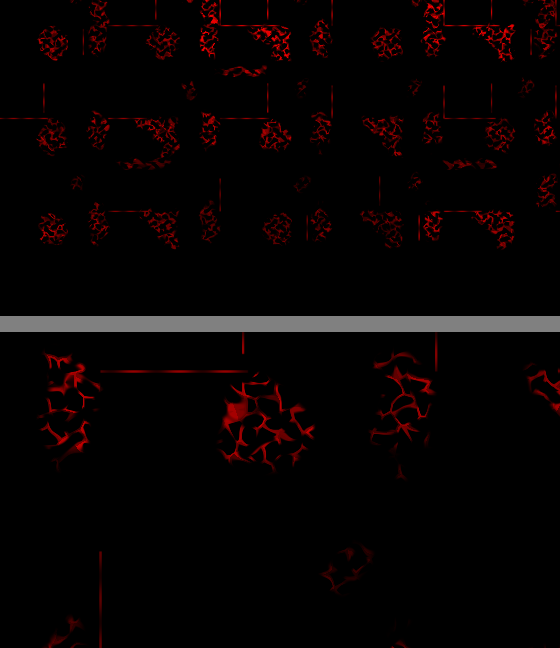
Top, the full canvas; bottom, a detail of the centre.
A Shadertoy shader for this texture map:

```glsl
// Black facade map with worn red veins: five arched bays across, three rows down.
// Each bay repeats a spandrel, a pillar, a ledge and thin joints, filled with
// cellular cracks; hashes per bay decide which parts survive and how bright they are.

const float UNITS_HIGH = 432.0;           // design units over the canvas height
const vec2 BAY = vec2(153.0, 127.0);      // size of one repeat
const vec2 BAY_ANCHOR = vec2(0.0, 35.0);  // first arch corner, from the top left
const vec2 BAY_MARGIN = vec2(60.0, 57.0); // bay area left of and above the corner
const float ROWS = 3.0;
const float LEDGE_TOP = 54.0;
const vec3 VEIN_RED = vec3(0.92, 0.0, 0.0);

float hash(vec2 p) {
    return fract(sin(dot(p, vec2(127.1, 311.7))) * 43758.5);
}

// Layered sines, about -1 to 1
float ripple(vec2 p) {
    return 0.5 * sin(p.x + 1.7 * sin(p.y * 0.8)) + 0.5 * sin(p.y * 1.3 + 1.9 * sin(p.x * 0.7));
}

// Cellular noise: nearest distance, second distance, random value of the cell
vec3 cellular(vec2 p) {
    vec2 base = floor(p);
    float nearest = 9.0;
    float second = 9.0;
    float shade = 0.0;
    for (int i = 0; i < 9; i++) {
        vec2 id = base + vec2(float(i % 3 - 1), float(i / 3 - 1));
        float jitter = hash(id);
        float d = length(id + vec2(jitter, fract(jitter * 57.0)) - p);
        second = min(second, max(nearest, d));
        shade = d < nearest ? fract(jitter * 91.0) : shade;
        nearest = min(nearest, d);
    }
    return vec3(nearest, second, shade);
}

// Broken crack lines along the borders of cells of the given size
float veins(vec2 p, vec2 size, float width, float aa) {
    vec2 warped = p + 1.6 * vec2(ripple(p.yx * 0.31), ripple(p * 0.27 + 4.0));
    vec3 c = cellular(warped / size);
    float edge = 0.5 * (c.y - c.x) * min(size.x, size.y);
    float line = 1.0 - smoothstep(width, width + aa, edge);
    float gaps = smoothstep(-0.45, 0.25, ripple(p * 0.43 + 2.0));
    return line * gaps * mix(0.3, 1.0, c.z);
}

float boxDistance(vec2 p, vec2 halfSize) {
    vec2 d = abs(p) - halfSize;
    return length(max(d, 0.0)) + min(max(d.x, d.y), 0.0);
}

float ellipseDistance(vec2 p, vec2 radius) {
    return (length(p / radius) - 1.0) * min(radius.x, radius.y);
}

// Soft coverage of a shape; wobble makes its outline ragged
float ragged(float d, float wobble) {
    return 1.0 - smoothstep(-2.0, 2.0, d + wobble);
}

// Dashed straight joint; p runs along x from 0 to len
float joint(vec2 p, float len, float seed, float aa) {
    float line = 1.0 - smoothstep(0.3, 0.3 + aa, abs(p.y));
    float ends = smoothstep(-aa, aa, p.x) * (1.0 - smoothstep(len - aa, len + aa, p.x));
    float wear = 0.6 + 0.35 * sin(p.x * 0.3 + seed * 40.0);
    return line * ends * wear;
}

// Switch for one part of a bay, on with the given chance
float survives(vec2 bay, float part, float chance) {
    return step(hash(bay + part * 5.3), chance);
}

// Cover of the vein-filled parts; p is local to the arch corner
float partsCover(vec2 p, vec2 bay, float seed, float bold, float wobble) {
    // Spandrel beside the arch, or a round patch where it has worn down
    float arch = length(p - vec2(22.0, 60.0)) - 50.0;
    float spandrel = max(boxDistance(p - vec2(62.0, 25.0), vec2(27.0, 25.0)), -arch);
    float blob = ellipseDistance(p - vec2(66.0 + 8.0 * seed, 24.0), vec2(20.0, 22.0));
    float cover = ragged(mix(spandrel, blob, (1.0 - bold) * step(0.45, seed)), wobble);

    // Pillar in two lengths, and small strokes beside it
    float upper = ragged(boxDistance(p - vec2(-18.0, -26.0), vec2(11.0, 22.0)), wobble);
    float lower = ragged(ellipseDistance(p - vec2(-20.0, 16.0), vec2(13.0, 24.0)), wobble);
    float strokes = ragged(ellipseDistance(p - vec2(-46.0, -40.0), vec2(8.0, 12.0)), wobble);
    cover = max(cover, upper * max(bold, survives(bay, 1.0, 0.35)));
    cover = max(cover, lower * max(bold, survives(bay, 2.0, 0.7)));
    cover = max(cover, 0.6 * strokes * survives(bay, 3.0, 0.5));

    // Ledge under the bay, absent in the last row
    float ledge = ragged(boxDistance(p - vec2(50.0 - 30.0 * seed, 63.0), vec2(36.0, 5.0)), wobble);
    return max(cover, 0.75 * ledge * survives(bay, 4.0, 0.6) * step(bay.y, ROWS - 1.5));
}

// Thin joints: lintel, two jambs and a side seam
float jointLines(vec2 p, vec2 bay, float seed, float bold, float aa) {
    float lintel = joint(p + vec2(5.0, 0.0), 45.0 + 40.0 * seed, seed, aa);
    float jamb = joint(p.yx + vec2(45.0, 5.0), 45.0, seed, aa);
    float farJamb = joint(p.yx + vec2(48.0, -60.0), 40.0, seed + 0.3, aa);
    float seam = joint(p.yx + vec2(-5.0, 39.0), 35.0, seed + 0.6, aa);
    float frame = max(lintel * max(bold, survives(bay, 5.0, 0.6)), jamb * max(bold, survives(bay, 6.0, 0.4)));
    float sides = max(farJamb * max(bold, survives(bay, 7.0, 0.35)), seam * survives(bay, 8.0, 0.4));
    return max(frame, sides);
}

void mainImage(out vec4 fragColor, in vec2 fragCoord) {
    fragColor = vec4(0.0, 0.0, 0.0, 1.0);
    float aa = UNITS_HIGH / iResolution.y;
    vec2 world = vec2(fragCoord.x, iResolution.y - fragCoord.y) * aa;
    vec2 bay = floor((world - BAY_ANCHOR + BAY_MARGIN) / BAY);
    if (bay.y >= ROWS) return;

    vec2 local = world - BAY_ANCHOR - bay * BAY;
    float seed = hash(bay + 2.0);
    // Every second bay of the top row is the least worn
    float bold = step(bay.y, 0.5) * step(1.0, bay.x) * (1.0 - mod(bay.x, 2.0));
    float cover = partsCover(local, bay, seed, bold, 4.0 * ripple(world * 0.17));
    vec2 cellSize = mix(vec2(7.5), vec2(24.0, 5.0), step(LEDGE_TOP, local.y));
    float filled = cover * veins(world, cellSize, 0.45, aa);
    float lines = 0.8 * jointLines(local, bay, seed, bold, aa);
    float strength = mix(mix(0.5, 0.85, hash(bay + 6.0)), 1.15, bold);
    fragColor.rgb = VEIN_RED * min(strength * max(filled, lines), 1.0);
}
```
